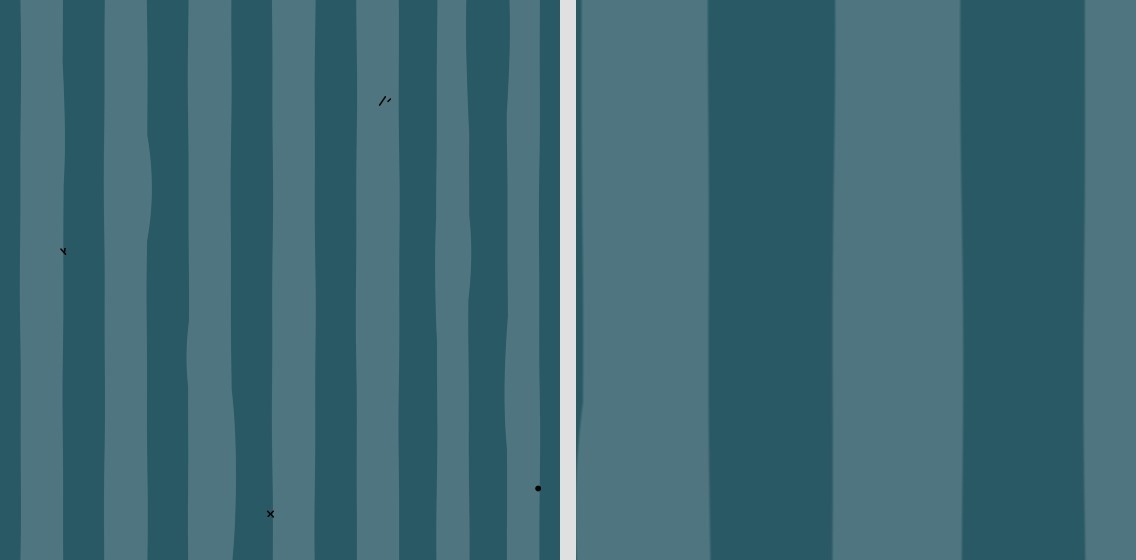
Left: the whole. Right: its middle third, enlarged.
A Shadertoy shader for this pattern:

```glsl
// Seven hand-cut vertical stripes, pale teal on deep teal, the last two narrower.
// Each edge is a straight line plus layered sines and a few broad bulges;
// a handful of small ink nicks are drawn as distances to line segments.

const vec3 DEEP_TEAL = vec3(0.165, 0.350, 0.400);
const vec3 PALE_TEAL = vec3(0.310, 0.460, 0.500);
const vec3 INK = vec3(0.01, 0.02, 0.02);

const int STRIPES = 7;
const int WIDE_STRIPES = 5;
const float WIDE_START = 0.0365;
const float WIDE_PITCH = 0.150;
const float WIDE_WIDTH = 0.0762;
const float NARROW_START = 0.780;
const float NARROW_PITCH = 0.126;
const float NARROW_WIDTH = 0.0573;

const float WOBBLE = 0.0008;
const float EDGE_SOFTNESS = 0.0011;
const float NICK_RADIUS = 0.0014;
const vec3 INK_DOT = vec3(0.961, 0.1277, 0.0052);   // centre, radius

// Edge number (two per stripe), centre height, half height, sideways push
const int BULGES = 9;
const vec4 BULGE[BULGES] = vec4[](
    vec4( 1.0, 0.779, 0.110,  0.0030),
    vec4( 3.0, 0.664, 0.094,  0.0078),
    vec4( 4.0, 0.368, 0.059, -0.0035),
    vec4( 5.0, 0.140, 0.165,  0.0085),
    vec4(10.0, 0.500, 0.110, -0.0030),
    vec4(11.0, 0.920, 0.160, -0.0048),
    vec4(11.0, 0.540, 0.075,  0.0040),
    vec4(12.0, 0.935, 0.140,  0.0045),
    vec4(12.0, 0.316, 0.120, -0.0050));

// Short pen strokes: start and end
const int NICKS = 6;
const vec4 NICK[NICKS] = vec4[](
    vec4(0.678, 0.8125, 0.688, 0.827),
    vec4(0.693, 0.819, 0.697, 0.823),
    vec4(0.109, 0.555, 0.117, 0.546),
    vec4(0.116, 0.556, 0.115, 0.548),
    vec4(0.478, 0.087, 0.488, 0.077),
    vec4(0.488, 0.087, 0.479, 0.078));

// Sideways shift of one cut edge at height y
float edgeShift(int edge, float y) {
    float phase = float(edge) * 2.4;
    float shift = WOBBLE * (sin(y * 9.0 + phase) + 0.5 * sin(y * 23.0 + phase * 1.7));
    for (int i = 0; i < BULGES; i++) {
        float t = (y - BULGE[i].y) / BULGE[i].z;
        float onEdge = float(int(BULGE[i].x) == edge);
        shift += onEdge * BULGE[i].w * max(0.0, 1.0 - t * t);
    }
    return shift;
}

// Signed distance across a stripe, negative inside
float stripeDistance(vec2 p, int stripe) {
    bool wide = stripe < WIDE_STRIPES;
    float left = wide ? WIDE_START + WIDE_PITCH * float(stripe)
                      : NARROW_START + NARROW_PITCH * float(stripe - WIDE_STRIPES);
    float right = left + (wide ? WIDE_WIDTH : NARROW_WIDTH);
    left += edgeShift(2 * stripe, p.y);
    right += edgeShift(2 * stripe + 1, p.y);
    return max(left - p.x, p.x - right);
}

float segmentDistance(vec2 p, vec2 a, vec2 b) {
    vec2 along = b - a;
    float t = clamp(dot(p - a, along) / dot(along, along), 0.0, 1.0);
    return length(p - a - along * t);
}

float coverage(float d, float softness) {
    return 1.0 - smoothstep(-softness, softness, d);
}

void mainImage(out vec4 fragColor, in vec2 fragCoord) {
    vec2 p = fragCoord / iResolution.xy;
    float pixel = 1.0 / iResolution.y;

    // Stripes
    float stripes = 1.0;
    for (int i = 0; i < STRIPES; i++) stripes = min(stripes, stripeDistance(p, i));
    vec3 color = mix(DEEP_TEAL, PALE_TEAL, coverage(stripes, max(EDGE_SOFTNESS, 0.6 * pixel)));

    // Ink nicks
    float ink = length(p - INK_DOT.xy) - INK_DOT.z;
    for (int i = 0; i < NICKS; i++)
        ink = min(ink, segmentDistance(p, NICK[i].xy, NICK[i].zw) - NICK_RADIUS);
    color = mix(color, INK, coverage(ink, 0.6 * pixel));

    fragColor = vec4(color, 1.0);
}
```
